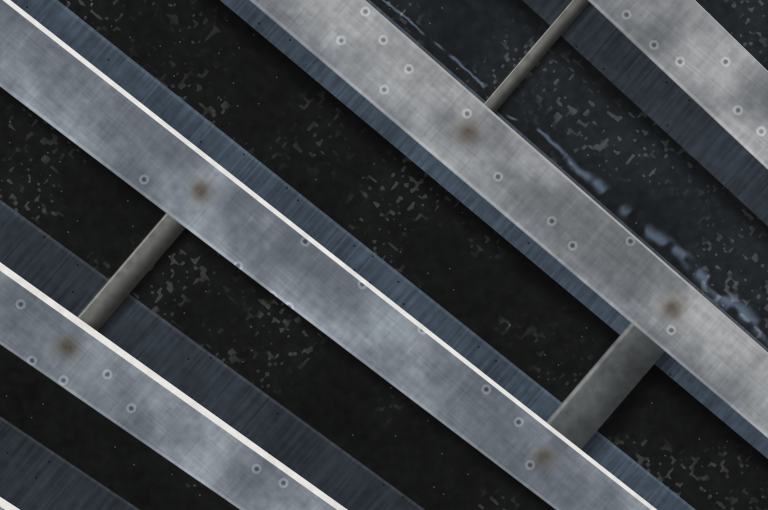
Reproduce this pattern procedurally as a WebGL 1 fragment shader.

```glsl
precision highp float;
// Weathered steel beams fanning diagonally over a dark floor, with deeper flanges and cross struts.
// Beams are lines through a far vanishing point; the log of their slope gives an even count,
// so both layers repeat with fract while noise adds grain, rust, pits and scratches.
uniform vec2 u_resolution;

float hash(vec2 p) {
  return fract(sin(dot(p, vec2(127.1, 311.7))) * 43758.5453);
}

float noise(vec2 p) {
  vec2 i = floor(p), f = fract(p);
  f = f * f * (3.0 - 2.0 * f);
  return mix(mix(hash(i), hash(i + vec2(1, 0)), f.x),
             mix(hash(i + vec2(0, 1)), hash(i + vec2(1, 1)), f.x), f.y);
}

float fbm(vec2 p) {
  float sum = 0.0, amp = 0.5;
  for (int i = 0; i < 5; i++) {
    sum += amp * noise(p);
    p = p * 2.03 + 17.3;
    amp *= 0.5;
  }
  return sum;
}

// Repeating stripe that starts at each whole u and is width wide
float stripe(float u, float width, float aa) {
  float x = abs(fract(u - 0.5 * width + 0.5) - 0.5);
  return 1.0 - smoothstep(-aa, aa, x - 0.5 * width);
}

// Position of the strut in a gap, measured along the beams
float strutPosition(float gap) {
  return mod(gap, 2.0) > 0.5 ? 1.395 : 0.543 + 0.162 * gap;
}

// Small scattered marks: x is the dark pit, y its pale rim
vec2 pits(vec2 p, float density) {
  vec2 cell = floor(p);
  vec2 centre = 0.25 + 0.5 * vec2(hash(cell + 3.1), hash(cell + 8.7));
  float d = length(fract(p) - centre);
  float present = step(1.0 - density, hash(cell));
  return present * vec2(1.0 - smoothstep(0.03, 0.09, d),
                        1.0 - smoothstep(0.02, 0.06, abs(d - 0.11)));
}

void main() {
  float px = 1.0 / u_resolution.y;
  vec2 p = gl_FragCoord.xy * px;
  p.y = 1.0 - p.y;

  // Fan coordinate: whole values of n lie on the upper beam edges
  vec2 toVanish = vec2(7.0, 5.5) - p;
  float slope = toVanish.y / toVanish.x;
  float n = log((slope - 0.2143) / 0.5737) / 0.1415;
  float aa = 0.8 * px * sqrt(1.0 + slope * slope)
           / (toVanish.x * (slope - 0.2143) * 0.1415);
  float u = -n;
  float beamIndex = -floor(u + 0.3325);
  float below = u + beamIndex;

  // Coordinates along and across the beams
  vec2 q = vec2(dot(p, vec2(0.76, 0.65)), dot(p, vec2(-0.65, 0.76)));
  float cloud = fbm(q * 7.0);
  float grain = fbm(q * 70.0);
  float brushed = noise(q * vec2(230.0, 14.0));
  float streak = noise(q * vec2(9.0, 260.0));

  // Floor with dust, specks and a pale crack
  float open = smoothstep(0.75, 1.2, n);
  vec3 col = mix(vec3(0.088, 0.09, 0.09), vec3(0.125, 0.137, 0.147), open);
  col *= 0.55 + 0.5 * cloud + 0.45 * grain;
  col += 0.13 * smoothstep(0.66, 0.85, noise(q * 120.0)) * smoothstep(0.45, 0.7, cloud);
  col += 0.16 * pits(q * 32.0, 0.12).x;
  float crack = abs(n - 1.06 - 0.12 * (fbm(q * 9.0 + 5.0) - 0.5));
  float crackWidth = 0.012 + 0.05 * smoothstep(0.9, 1.3, q.x);
  col += vec3(0.20, 0.24, 0.29) * (1.0 - smoothstep(0.0, crackWidth, crack))
       * smoothstep(0.25, 0.65, noise(q * 45.0));

  // Deeper flanges, spaced more tightly than the beams, with a shadow past the lower edge
  float v = (0.13 - n) / 0.885;
  float depth = fract(v);
  col *= 1.0 - 0.5 * step(0.48, depth) * (1.0 - smoothstep(0.49, 0.62, depth));
  vec3 flange = mix(vec3(0.175, 0.195, 0.22), vec3(0.24, 0.28, 0.325),
                    1.0 - smoothstep(0.2, 1.1, abs(n - 0.3)));
  flange *= 0.55 + 0.45 * cloud + 0.25 * brushed + 0.25 * grain;
  flange *= 1.0 - 0.45 * pits(q * 28.0, 0.15).x;
  flange += 0.05 * stripe(v, 0.018, aa);
  col = mix(col, flange, stripe(v, 0.49, aa / 0.885));

  // Cross struts, lit on the left, with a soft shadow on the right
  float gap = ceil(n);
  float odd = mod(gap, 2.0);
  float halfWidth = mix(0.024 - 0.005 * gap, 0.044, odd);
  float side = q.x - strutPosition(gap);
  float across = side / halfWidth;
  col *= 1.0 - 0.45 * smoothstep(0.0, halfWidth, side)
       * (1.0 - smoothstep(halfWidth, halfWidth * 2.2, side));
  vec3 strut = mix(vec3(0.40, 0.40, 0.39), vec3(0.16, 0.16, 0.155), smoothstep(-0.5, 0.9, across));
  strut = mix(strut, vec3(0.29, 0.305, 0.31) - 0.05 * across, 0.75 * odd);
  strut += 0.14 * (1.0 - smoothstep(0.0, 0.15, abs(across + 0.88)));
  strut *= 0.65 + 0.4 * cloud + 0.3 * grain;
  col = mix(col, strut, 1.0 - smoothstep(-px, px, abs(side) - halfWidth));

  // Galvanised beam faces
  vec3 beam = mix(vec3(0.38, 0.405, 0.435), vec3(0.57, 0.60, 0.63), smoothstep(0.25, 0.72, cloud));
  beam *= 0.83 + 0.2 * grain + 0.07 * brushed + 0.07 * streak;
  beam = mix(beam, beam * vec3(1.08, 1.04, 1.0), smoothstep(0.2, 0.9, n));
  vec2 marks = pits(q * 15.0, 0.22);
  beam += 0.10 * marks.y - 0.12 * marks.x;
  for (int j = 0; j < 2; j++) {
    vec2 d = vec2(q.x - strutPosition(beamIndex + float(j)), (below - 0.15) * 0.4);
    float rust = exp(-dot(d, d) * 2500.0) * (0.4 + grain);
    beam = mix(beam, vec3(0.25, 0.20, 0.14), 0.7 * rust);
  }
  beam += 0.09 * (1.0 - smoothstep(0.0, 0.012, abs(below - 0.325)));
  col = mix(col, beam, stripe(u, 0.335, aa));

  // Bright upper lips, thicker towards the lower left
  float lipWidth = max(0.022 - 0.012 * beamIndex, 0.004);
  vec3 lip = mix(vec3(0.92, 0.91, 0.89), vec3(0.66, 0.65, 0.64), smoothstep(0.0, 1.0, beamIndex));
  col = mix(col, lip * (0.92 + 0.12 * grain), stripe(u, lipWidth, aa));

  gl_FragColor = vec4(clamp(col, 0.0, 1.0), 1.0);
}
```
